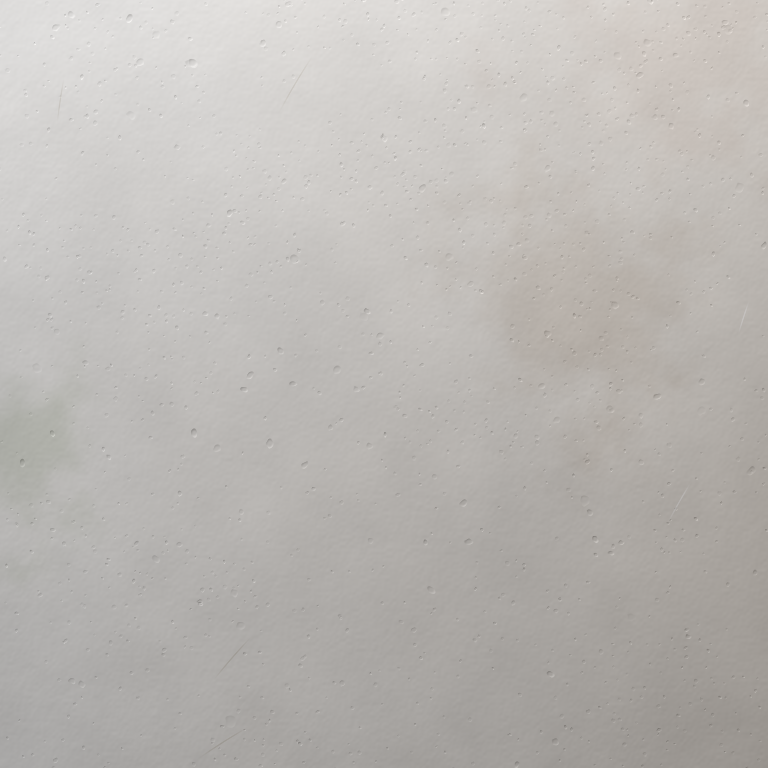
This texture is drawn by a WebGL 2 fragment shader. Its source:

```glsl
#version 300 es
precision highp float;
precision highp int;
// Pale plaster wall: a soft light falloff with faint cloudy stains, covered by
// fine grain, trowel relief, small round air pits and a few hairline scratches.
// Relief is lit from the upper left; scattered parts come from an integer hash.
uniform vec2 u_resolution;
out vec4 fragColor;

const vec2 LIGHT = vec2(-0.45, 0.89);

// Three random values in 0..1 for a grid cell and a seed
vec3 hash3(vec2 cell, int seed) {
  uvec3 v = uvec3(ivec3(ivec2(cell), seed)) * 1664525u + 1013904223u;
  v.x += v.y * v.z; v.y += v.z * v.x; v.z += v.x * v.y;
  v ^= v >> 16u;
  v.x += v.y * v.z; v.y += v.z * v.x; v.z += v.x * v.y;
  return vec3(v >> 8u) / 16777216.0;
}

float noise(vec2 p, int seed) {
  vec2 c = floor(p), f = fract(p);
  f = f * f * (3.0 - 2.0 * f);
  float low = mix(hash3(c, seed).x, hash3(c + vec2(1, 0), seed).x, f.x);
  float high = mix(hash3(c + vec2(0, 1), seed).x, hash3(c + 1.0, seed).x, f.x);
  return mix(low, high, f.y);
}

float fbm(vec2 p, int seed) {
  float sum = 0.0, amp = 0.5;
  for (int i = 0; i < 5; i++) {
    sum += amp * noise(p, seed + i);
    p = mat2(1.6, 1.2, -1.2, 1.6) * p;
    amp *= 0.5;
  }
  return sum;
}

vec2 rotate(vec2 p, float a) {
  return mat2(cos(a), -sin(a), sin(a), cos(a)) * p;
}

// Surface height: fine grain, small lumps and diagonal trowel strokes
float relief(vec2 p) {
  float grain = noise(p * 230.0, 11) + 0.9 * noise(rotate(p, 0.6) * 120.0, 12);
  float patches = smoothstep(0.42, 0.65, fbm(p * 4.0, 20));
  float lumps = fbm(p * 42.0, 15) * (1.0 + 1.5 * patches);
  return grain + lumps + patches * 3.0 * fbm(rotate(p, 0.85) * vec2(9.0, 38.0), 30);
}

// Shading of round dents: shadow on the lit side, glint on the far rim
float pits(vec2 p, float cells, vec2 radii, float share, float px, int seed) {
  float shade = 0.0;
  vec2 home = floor(p * cells);
  for (int k = 0; k < 9; k++) {
    vec2 cell = home + vec2(k % 3 - 1, k / 3 - 1);
    vec3 place = hash3(cell, seed), look = hash3(cell, seed + 1);
    vec2 centre = (cell + place.xy) / cells;
    float cluster = smoothstep(0.25, 0.75, noise(centre * 9.0, seed + 2));
    float chance = share * (0.3 + 1.4 * cluster) * (0.8 + 0.7 * centre.y * centre.y);
    if (place.z > chance) continue;
    float r = mix(radii.x, radii.y, look.x * look.x);
    vec2 offset = p - centre;
    float dist = length(rotate(offset, look.z * 3.14) * vec2(1.0, 1.0 + 0.5 * look.y));
    dist += 0.5 * r * (noise(p * 1.2 / r, seed + 3) - 0.5);
    float body = 1.0 - smoothstep(r - 0.5 * px, r + max(0.2 * r, px), dist);
    float side = clamp(dot(offset, LIGHT) / r, -1.2, 1.2);
    float wall = smoothstep(0.1, 0.9, dist / r);
    shade -= body * (side * wall + 0.15) * mix(0.35, 1.0, look.y);
  }
  return shade;
}

// Coverage of a thin tapered scratch centred on the origin
float scratch(vec2 p, float angle, float halfLength, float width, float px) {
  vec2 q = rotate(p, angle);
  float taper = 1.0 - smoothstep(0.2, 1.0, abs(q.x) / halfLength);
  return taper * (1.0 - smoothstep(width, width + px, abs(q.y + 0.6 * q.x * q.x)));
}

// Ragged soft blotch
float stain(vec2 p, vec2 centre, vec2 size, int seed) {
  float d = length((p - centre) / size) + 1.6 * (fbm(p * 16.0, seed) - 0.5);
  return 1.0 - smoothstep(0.1, 1.1, d);
}

void main() {
  float px = 1.0 / min(u_resolution.x, u_resolution.y);
  vec2 p = gl_FragCoord.xy * px, uv = gl_FragCoord.xy / u_resolution;

  // Light falloff, cool on the left and warm on the right
  float value = 0.648 + 0.155 * uv.y + 0.075 * uv.y * uv.y - 0.07 * uv.x * uv.x;
  value += 0.03 * (fbm(p * 3.5, 40) - 0.48) + 0.04 * (fbm(p * 15.0, 50) - 0.48);
  float warmth = mix(0.012, 0.042, uv.x) + 0.015 * (fbm(p * 3.0, 60) - 0.5);
  vec3 colour = value + warmth * vec3(0.4, -0.05, -0.55);

  // Stains
  colour -= vec3(0.06, 0.05, 0.07) * stain(uv, vec2(0.03, 0.4), vec2(0.12, 0.14), 70);
  colour -= vec3(0.03, 0.04, 0.05) * stain(uv, vec2(0.74, 0.6), vec2(0.18, 0.2), 80);
  colour -= vec3(0.015, 0.025, 0.03) * stain(uv, vec2(0.9, 0.93), vec2(0.25, 0.2), 90);

  // Grain, trowel strokes and pits
  float lit = 0.021 * (relief(p) - relief(p + LIGHT * 0.002));
  lit += 0.15 * pits(p, 85.0, vec2(0.0012, 0.003), 0.22, px, 100);
  lit += 0.16 * pits(p, 32.0, vec2(0.002, 0.0056), 0.25, px, 110);
  lit += 0.09 * pits(p, 11.0, vec2(0.005, 0.011), 0.13, px, 120);
  colour += lit;

  // Faint scratches, mostly steep; some dark, some pale
  for (int i = 0; i < 6; i++) {
    vec3 place = hash3(vec2(i, 3), 130), look = hash3(vec2(i, 5), 140);
    float angle = mix(0.5, 1.5, look.x);
    float line = scratch(p - place.xy, angle, mix(0.015, 0.05, look.y), 0.0002, px);
    colour += line * (look.z < 0.6 ? -0.06 : 0.06) * vec3(0.8, 0.9, 1.1);
  }
  fragColor = vec4(clamp(colour, 0.0, 1.0), 1.0);
}
```
